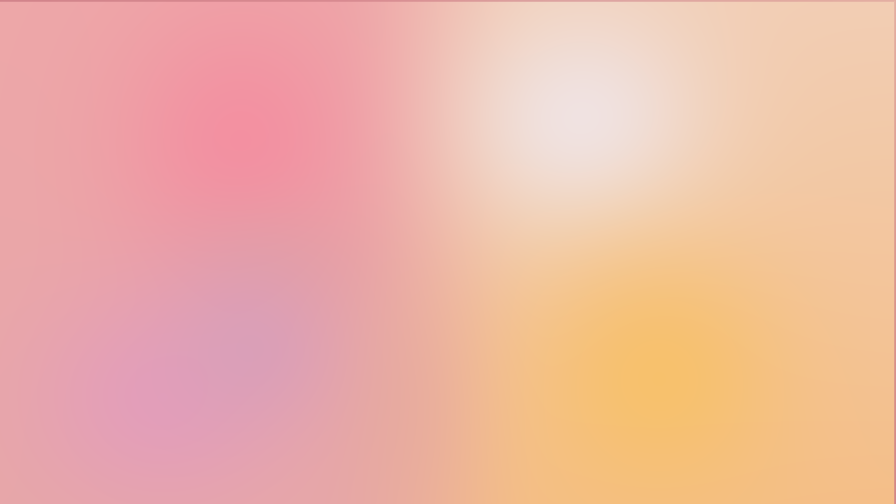
This background is drawn by a WebGL 2 fragment shader. Its source:

```glsl
#version 300 es
precision highp float;
// Soft pastel mesh gradient: a four-corner base, rosy on the left and
// peach on the right, overlaid with gaussian glows in pink, lilac,
// cream and amber, then framed by a hairline on the top and right.
uniform vec2 u_resolution;
out vec4 fragColor;

// Base colours at the corners
const vec3 ROSE_TOP     = vec3(0.930, 0.655, 0.660);
const vec3 ROSE_BOTTOM  = vec3(0.905, 0.655, 0.655);
const vec3 PEACH_TOP    = vec3(0.948, 0.805, 0.705);
const vec3 PEACH_BOTTOM = vec3(0.955, 0.745, 0.535);
// Glow colours
const vec3 PINK   = vec3(0.955, 0.560, 0.630);
const vec3 CREAM  = vec3(0.940, 0.888, 0.888);
const vec3 AMBER  = vec3(0.968, 0.755, 0.425);
const vec3 ORCHID = vec3(0.890, 0.615, 0.735);
const vec3 LILAC  = vec3(0.840, 0.620, 0.730);
const vec3 MAUVE  = vec3(0.875, 0.620, 0.640);
const vec3 TAN    = vec3(0.895, 0.660, 0.610);
const vec3 EDGE   = vec3(0.810, 0.500, 0.530);

// Horizontal blend range as fractions of the width, and hairline width
const vec2 BLEND_RANGE = vec2(0.36, 0.62);
const float EDGE_WIDTH = 0.0035;

// Blends a gaussian ellipse of light into the colour
vec3 glow(vec3 base, vec2 p, vec2 center, vec2 radius, vec3 tint, float amount) {
    vec2 d = (p - center) / radius;
    return mix(base, tint, amount * exp(-dot(d, d)));
}

// Coverage of a thin line lying against an edge, given the distance to it
float hairline(float dist) {
    float pixel = 1.0 / u_resolution.y;
    return clamp((EDGE_WIDTH - dist) / pixel + 0.5, 0.0, 1.0);
}

void main() {
    vec2 uv = gl_FragCoord.xy / u_resolution;
    float aspect = u_resolution.x / u_resolution.y;
    vec2 p = vec2(uv.x * 16.0 / 9.0, uv.y);

    // Four-corner base
    vec3 left = mix(ROSE_BOTTOM, ROSE_TOP, uv.y);
    vec3 right = mix(PEACH_BOTTOM, PEACH_TOP, uv.y);
    vec3 color = mix(left, right, smoothstep(BLEND_RANGE.x, BLEND_RANGE.y, uv.x));

    // Warm glows
    color = glow(color, p, vec2(0.48, 0.71), vec2(0.25, 0.28), PINK, 0.95);
    color = glow(color, p, vec2(1.157, 0.757), vec2(0.25, 0.24), CREAM, 1.0);
    color = glow(color, p, vec2(1.308, 0.248), vec2(0.25, 0.26), AMBER, 1.0);

    // Cool glows
    color = glow(color, p, vec2(0.53, 0.47), vec2(0.19, 0.13), MAUVE, 0.6);
    color = glow(color, p, vec2(0.78, 0.20), vec2(0.15, 0.22), TAN, 0.5);
    color = glow(color, p, vec2(0.32, 0.21), vec2(0.25, 0.22), ORCHID, 0.9);
    color = glow(color, p, vec2(0.50, 0.31), vec2(0.17, 0.16), LILAC, 0.75);

    // Hairlines: the top one fades rightward, the right one fades upward
    float topLine = hairline(1.0 - uv.y) * mix(0.9, 0.4, uv.x);
    float rightLine = hairline((1.0 - uv.x) * aspect) * mix(0.9, 0.4, uv.y);
    color = mix(color, EDGE, max(topLine, rightLine));

    fragColor = vec4(color, 1.0);
}
```
